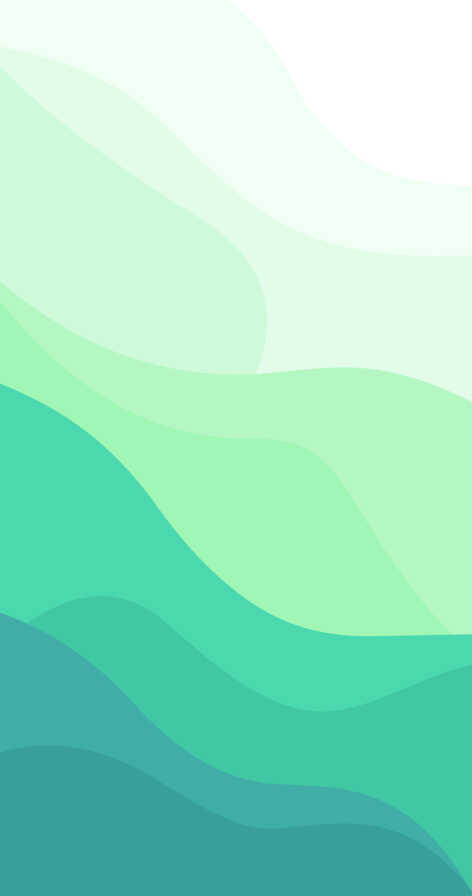
Reproduce this background procedurally as a Shadertoy shader.

```glsl
// Stacked flowing hills that run from white at the top to deep teal below.
// Each hill edge is a smooth cubic curve; layers are painted back to front
// with edges softened by screen-space derivatives.

#define SKY         vec3(1.000, 1.000, 1.000)
#define MIST        vec3(0.941, 1.000, 0.957)
#define PALE_MINT   vec3(0.886, 0.988, 0.906)
#define SOFT_MINT   vec3(0.812, 0.980, 0.855)
#define MINT        vec3(0.706, 0.969, 0.765)
#define SPRING      vec3(0.627, 0.965, 0.710)
#define AQUA        vec3(0.300, 0.847, 0.686)
#define JADE        vec3(0.253, 0.780, 0.640)
#define TEAL        vec3(0.250, 0.682, 0.655)
#define DEEP_TEAL   vec3(0.220, 0.627, 0.596)
#define EDGE_WIDTH  1.0

// Cubic between two knots, each holding (position, value, slope).
float hermite(vec3 a, vec3 b, float x) {
    float span = b.x - a.x;
    float t = (x - a.x) / span;
    float s = 1.0 - t;
    return a.y * s * s * (1.0 + 2.0 * t) + b.y * t * t * (3.0 - 2.0 * t)
         + span * t * s * (a.z * s - b.z * t);
}

// Smooth curve through four knots, continued straight past both ends.
float ridge(vec3 a, vec3 b, vec3 c, vec3 d, float x) {
    if (x < a.x) return a.y + a.z * (x - a.x);
    if (x < b.x) return hermite(a, b, x);
    if (x < c.x) return hermite(b, c, x);
    if (x < d.x) return hermite(c, d, x);
    return d.y + d.z * (x - d.x);
}

// Paints a layer wherever inside is positive.
void paint(inout vec3 color, vec3 layer, float inside) {
    float width = max(EDGE_WIDTH * fwidth(inside), 1e-5);
    color = mix(color, layer, clamp(0.5 + inside / width, 0.0, 1.0));
}

void mainImage(out vec4 fragColor, in vec2 fragCoord) {
    vec2 p = fragCoord / iResolution.xy;
    vec3 color = SKY;

    // Pale upper slopes
    paint(color, MIST, ridge(vec3(0.483, 1.0, -0.39), vec3(0.619, 0.911, -1.0),
        vec3(0.743, 0.831, -0.42), vec3(1.0, 0.792, -0.05), p.x) - p.y);
    paint(color, PALE_MINT, ridge(vec3(0.0, 0.948, -0.105), vec3(0.347, 0.861, -0.5),
        vec3(0.569, 0.759, -0.316), vec3(1.0, 0.715, 0.015), p.x) - p.y);

    // Overhanging lobe: its right edge is a function of height
    paint(color, SOFT_MINT, ridge(vec3(0.583, 0.542, 0.76), vec3(0.707, 0.527, -1.236),
        vec3(0.759, 0.416, -3.04), vec3(0.926, 0.0, -1.81), p.y) - p.x);

    // Green middle hills
    paint(color, MINT, ridge(vec3(0.0, 0.686, -0.447), vec3(0.483, 0.582, -0.016),
        vec3(0.730, 0.590, 0.0), vec3(1.0, 0.551, -0.274), p.x) - p.y);
    paint(color, SPRING, ridge(vec3(0.0, 0.664, -0.658), vec3(0.532, 0.510, 0.0),
        vec3(0.735, 0.453, -0.842), vec3(0.958, 0.293, -0.474), p.x) - p.y);

    // Teal foreground waves
    paint(color, AQUA, ridge(vec3(0.0, 0.572, -0.22), vec3(0.334, 0.434, -0.737),
        vec3(0.520, 0.332, -0.379), vec3(0.792, 0.290, 0.01), p.x) - p.y);
    paint(color, JADE, ridge(vec3(0.05, 0.302, 0.368), vec3(0.359, 0.302, -0.474),
        vec3(0.681, 0.206, 0.0), vec3(1.0, 0.258, 0.105), p.x) - p.y);
    paint(color, TEAL, ridge(vec3(0.0, 0.316, -0.184), vec3(0.285, 0.214, -0.579),
        vec3(0.582, 0.125, -0.032), vec3(1.0, 0.005, -0.895), p.x) - p.y);
    paint(color, DEEP_TEAL, ridge(vec3(0.0, 0.160, 0.158), vec3(0.322, 0.133, -0.316),
        vec3(0.594, 0.0755, 0.053), vec3(1.0, 0.005, -0.684), p.x) - p.y);

    fragColor = vec4(color, 1.0);
}
```
